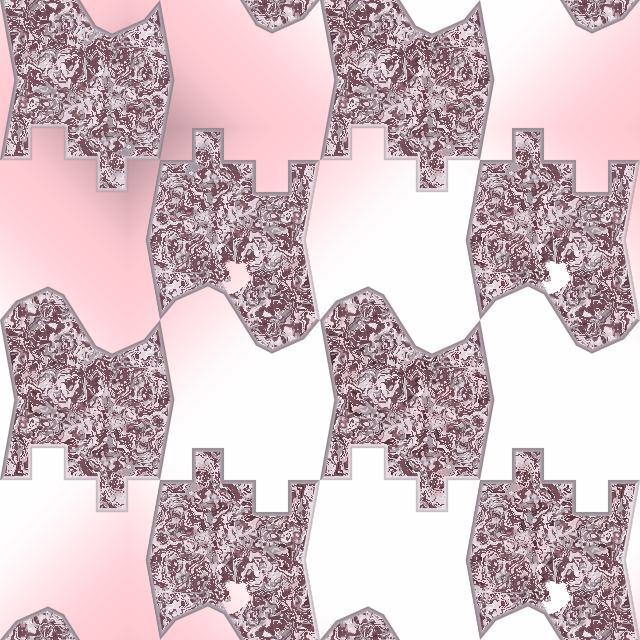
Give the GLSL for this pattern, as a three.js fragment shader.

```glsl
// Interlocking marbled pieces, each the half turn of its neighbour, on a
// pink glow that fades to white. A checkerboard with bent edges gives the
// outline; warped gradient noise in each piece's own frame gives the marble.
varying vec2 vUv;

#define REPEATS 2.0
#define BEND 0.09
#define RIM_WIDTH 0.024
#define SOFT 0.005
#define GLOW_CENTER vec2(0.20, 0.80)
#define MARBLE_SCALE 4.0
#define WARP 1.5
#define MAUVE vec3(0.46, 0.31, 0.35)
#define ROSE vec3(0.75, 0.58, 0.62)
#define PALE vec3(0.90, 0.85, 0.88)
#define GREY vec3(0.64, 0.59, 0.62)
#define PINK vec3(1.00, 0.80, 0.83)

vec2 gradientAt(vec2 cell) {
  float h = fract(sin(dot(cell, vec2(127.1, 311.7))) * 43758.5);
  return vec2(cos(h * 6.2832), sin(h * 6.2832));
}

float gradientNoise(vec2 p) {
  vec2 i = floor(p), f = fract(p);
  vec2 s = f * f * f * (f * (f * 6.0 - 15.0) + 10.0);
  vec2 e = vec2(1.0, 0.0);
  float low = mix(dot(gradientAt(i), f), dot(gradientAt(i + e), f - e), s.x);
  float high = mix(dot(gradientAt(i + e.yx), f - e.yx),
                   dot(gradientAt(i + 1.0), f - 1.0), s.x);
  return 1.4 * mix(low, high, s.y);
}

float fbm(vec2 p) {
  float sum = 0.0, amp = 0.5;
  for (int i = 0; i < 4; i++) {
    sum += amp * gradientNoise(p);
    p = mat2(1.6, 1.2, -1.2, 1.6) * p + 5.3;
    amp *= 0.5;
  }
  return sum;
}

// Signed distance to a sloped line, negative below it
float slope(vec2 p, float rise, float base) {
  return (p.y - rise * p.x - base) * inversesqrt(1.0 + rise * rise);
}

// Horizontal edge over one cell: battlements or a faceted wave
float horizontalEdge(vec2 p, float stepped) {
  float side = p.x > 0.5 ? -1.0 : 1.0;
  p = vec2(min(p.x, 1.0 - p.x), side * p.y);
  vec2 b = abs(p - vec2(0.3, 0.0)) - vec2(0.1, 0.2);
  float block = length(max(b, 0.0)) + min(max(b.x, b.y), 0.0);
  float wave = max(max(slope(p, 1.2, 0.0), slope(p, 0.45, 0.075)),
                   max(slope(p, -0.5, 0.36), slope(p, -1.6, 0.8)));
  return side * (stepped > 0.5 ? min(p.y, block) : wave);
}

// Pink cross-shaped glow, wrapped at the canvas edges
vec3 glowColor(float d) {
  vec3 c = mix(vec3(0.69, 0.54, 0.57), PINK, smoothstep(-0.04, 0.25, d));
  return mix(c, vec3(1.0, 0.995, 1.0), smoothstep(0.24, 0.58, d));
}

vec3 marble(vec2 p, float contrast) {
  vec2 q = p * MARBLE_SCALE + 3.7;
  vec2 warp = vec2(fbm(q), fbm(q + vec2(8.2, 2.6)));
  vec2 w = q + WARP * warp;
  float flow = fbm(w * 1.3);
  float grain = fbm(w * 5.5 + 4.0);
  float fold = sin(flow * 13.0 + grain * 5.0);
  // Dark body with rosy shading
  vec3 deep = mix(MAUVE, MAUVE * 0.62, contrast * smoothstep(0.0, 0.3, grain));
  vec3 c = mix(deep, ROSE, smoothstep(-0.1, 0.45, fbm(w * 2.6 + 9.0) + 0.25 * fold));
  // Ragged pale flakes with grey hollows
  vec3 flake = mix(PALE, GREY, smoothstep(-0.1, 0.35, fbm(w * 2.0 + 17.0)));
  flake = mix(flake, PINK * 0.93, 0.5 * contrast * smoothstep(-0.1, 0.3, warp.x));
  c = mix(c, flake, smoothstep(0.08, 0.24, fold));
  // Smooth flowing veins
  float vein = abs(fbm(q * 0.65 + 0.9 * warp.yx + 21.0) + 0.03);
  vec3 veinTone = mix(GREY, PALE, smoothstep(-0.25, 0.2, flow + 0.5 * grain));
  c = mix(c, veinTone, 0.85 * (1.0 - smoothstep(0.025, 0.065, vein)));
  // Broken dark and light specks
  float speck = gradientNoise(w * 11.0);
  c = mix(c, deep * 0.85, 0.8 * smoothstep(0.28, 0.36, speck));
  return mix(c, vec3(0.97, 0.93, 0.95), 0.8 * smoothstep(0.38, 0.46, -speck));
}

void main() {
  // Row on the bent grid, then column
  vec2 g = vUv * REPEATS * 2.0;
  float line = floor(g.y + 0.5);
  float stepped = mod(line, 2.0);
  float across = horizontalEdge(vec2(fract(g.x), g.y - line), stepped);
  float row = across < 0.0 ? line - 1.0 : line;
  float upright = mod(row, 2.0);
  float zigzag = BEND * max(0.0, 1.0 - abs(2.0 * (g.y - row) - 1.0));
  float x = g.x - (2.0 * upright - 1.0) * zigzag;
  float col = floor(x);
  float upDown = abs(x - floor(x + 0.5));
  float edge = min(abs(across), upDown);
  float filled = mod(row + col, 2.0);
  float coverage = smoothstep(-SOFT, SOFT, (2.0 * filled - 1.0) * edge);

  // Background glow, which also sets each piece's contrast
  vec2 away = abs(fract(vUv - GLOW_CENTER + 0.5) - 0.5);
  float glow = away.x + away.y;
  vec3 back = glowColor(glow);
  float contrast = smoothstep(0.2, 0.75, glow);

  // Marble turned by half in every other row, with a ragged opening
  vec2 local = g - vec2(col, row);
  vec2 p = mix(1.0 - local, local, upright);
  vec3 piece = marble(p, contrast);
  float tear = length((p - vec2(0.52, 0.73)) * vec2(1.0, 1.15)) + 0.13 * fbm(p * 13.0);
  piece = mix(back, piece, max(upright, smoothstep(0.085, 0.10, tear)));

  // Bevelled rim, lit from one side
  float lit = upDown < abs(across) ? step(0.5, x - col) * (1.0 - upright) : stepped * upright;
  vec3 rim = mix(GREY, mix(PALE, back, 0.4), 0.7 * lit);
  rim *= mix(0.88, 1.1, smoothstep(0.0, RIM_WIDTH, edge));
  piece = mix(rim, piece, smoothstep(RIM_WIDTH - SOFT, RIM_WIDTH + SOFT, edge));
  gl_FragColor = vec4(mix(back, piece, coverage), 1.0);
}
```
